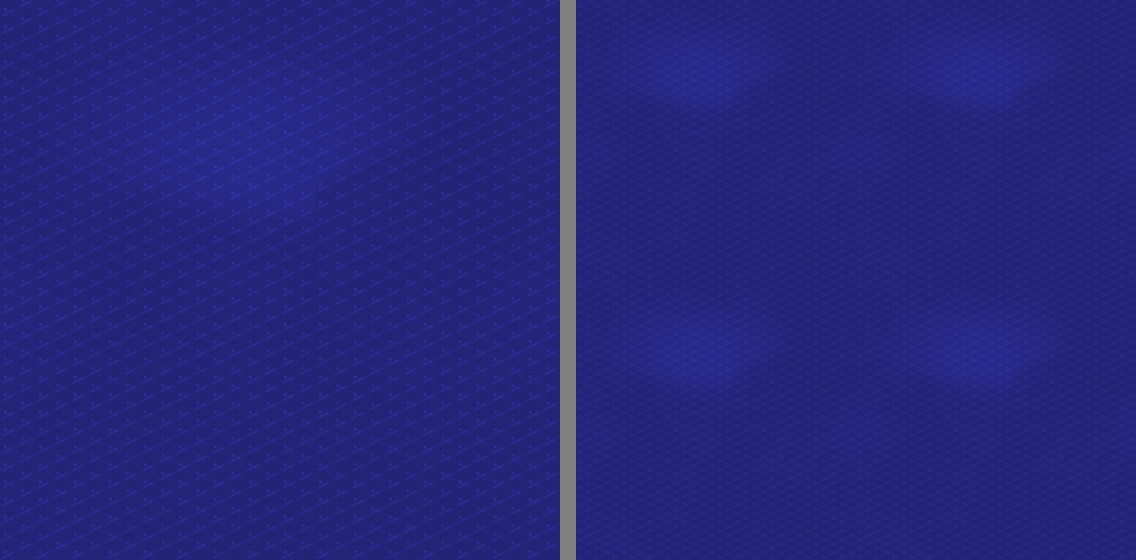
Left: one tile. Right: repeated 2 by 2.
This texture is drawn by a WebGL 2 fragment shader. Its source:

```glsl
#version 300 es
precision highp float;
// Deep blue woven cloth: staggered slanted stitches with small bright dots,
// repeated over a whole number of cells, under a broad soft fold of light.
// Every noise and offset wraps, so the square tiles on all four sides.

#define REPEATS vec2(16.0, 32.0)
#define GROUND vec3(0.130, 0.138, 0.455)
#define SHEEN vec3(0.212, 0.218, 0.715)
#define STITCH_SLOPE 0.36
#define STREAK_GAIN 0.24
#define DASH_GAIN 0.58
#define DOT_GAIN 0.80
#define GRAIN_GAIN 0.24
#define GLOW_GAIN 0.27
#define CLOUD_GAIN 0.055
#define WEAR 0.15

uniform vec2 u_resolution;
out vec4 fragColor;

const vec2 CELL = vec2(2.0, 1.0); // cell size in stitch units
const float TAU = 6.28318;

float hash(vec2 p) {
    vec3 q = fract(p.xyx * vec3(0.1031, 0.1030, 0.0973));
    q += dot(q, q.yzx + 33.33);
    return fract((q.x + q.y) * q.z);
}

// Gradient at a lattice point, wrapped to the given period
float gradientDot(vec2 lattice, vec2 offset, vec2 period) {
    float angle = TAU * hash(mod(lattice, period) + 7.0);
    return dot(vec2(cos(angle), sin(angle)), offset);
}

float gradientNoise(vec2 p, vec2 period) {
    vec2 i = floor(p), f = fract(p);
    vec2 u = f * f * f * (f * (f * 6.0 - 15.0) + 10.0);
    vec2 e = vec2(1.0, 0.0);
    float low = mix(gradientDot(i, f, period),
                    gradientDot(i + e.xy, f - e.xy, period), u.x);
    float high = mix(gradientDot(i + e.yx, f - e.yx, period),
                     gradientDot(i + e.xx, f - e.xx, period), u.x);
    return mix(low, high, u.y);
}

// Soft ellipse with the given radii
float blob(vec2 p, vec2 radii) {
    p /= radii;
    return exp(-dot(p, p));
}

// One stitch: broken streak, bright dash, fleck and dot
float stitch(vec2 p, float grain, float dotWeight) {
    vec2 along = normalize(vec2(1.0, STITCH_SLOPE));
    vec2 s = vec2(dot(p, along), dot(p, vec2(-along.y, along.x)));
    float streak = blob(s, vec2(0.46, 0.11)) * (1.0 + 1.4 * grain);
    float dash = blob(s - vec2(0.11, 0.02), vec2(0.16, 0.065));
    float fleck = blob(s - vec2(-0.34, -0.03), vec2(0.12, 0.065));
    float knot = blob(p - vec2(-0.27, 0.17), vec2(0.08));
    return STREAK_GAIN * streak + DASH_GAIN * (dash + 0.45 * fleck)
         + DOT_GAIN * dotWeight * knot;
}

// Two staggered stitches per cell, each with its own slight wear
float weave(vec2 uv) {
    vec2 p = uv * REPEATS * CELL;
    // Slanted, rippled grain in two sizes that follows the stagger
    vec2 slant = vec2(2.0 * p.x, 6.0 * p.y - 3.0 * p.x);
    slant.x += 0.45 * sin(TAU * (p.y - 0.5 * p.x));
    float grain = gradientNoise(slant, vec2(2.0, 6.0))
                + 0.6 * gradientNoise(slant * vec2(2.0, 1.0) + 0.5, vec2(4.0, 6.0));
    float sum = GRAIN_GAIN * grain;
    for (int k = 0; k < 2; k++) {
        float second = float(k);
        vec2 q = p / CELL - vec2(0.28, 0.30) - 0.5 * second + 0.5;
        vec2 id = mod(floor(q), REPEATS);
        vec2 local = (fract(q) - 0.5) * CELL;
        float strength = 1.0 - WEAR * hash(id + 40.0 * second);
        sum += strength * stitch(local, grain, 1.0 - 0.15 * second);
    }
    return sum < 0.0 ? 0.4 * sum : sum; // keep the gaps flat and dark
}

// Glow cut off by a creased lower edge; fades to zero inside the square
float foldLight(vec2 uv) {
    vec2 r = (uv - vec2(0.43, 0.733)) / vec2(0.41, 0.25);
    float glow = pow(max(0.0, 1.0 - dot(r, r)), 2.0);
    float jog = smoothstep(0.559, 0.566, uv.x);
    float crease = 0.615 + 0.045 * jog + 0.48 * (uv.x - 0.5625);
    float hem = 0.583 - 0.226 * (uv.x - 0.495);
    float lit = smoothstep(-0.012, 0.022, uv.y - crease)
              * smoothstep(-0.03, 0.06, uv.y - hem);
    return glow * mix(0.12, 1.0, lit);
}

void main() {
    vec2 uv = gl_FragCoord.xy / u_resolution;
    float cloud = gradientNoise(uv * 3.0, vec2(3.0))
                + 0.5 * gradientNoise(uv * 7.0, vec2(7.0));
    vec2 side = fract(uv - vec2(0.0, 0.44) + 0.5) - 0.5; // wrapped side light
    float light = 0.02 + weave(uv) + GLOW_GAIN * foldLight(uv)
                + CLOUD_GAIN * cloud + 0.05 * blob(side, vec2(0.10, 0.12));
    fragColor = vec4(mix(GROUND, SHEEN, clamp(light, -0.12, 1.2)), 1.0);
}
```
